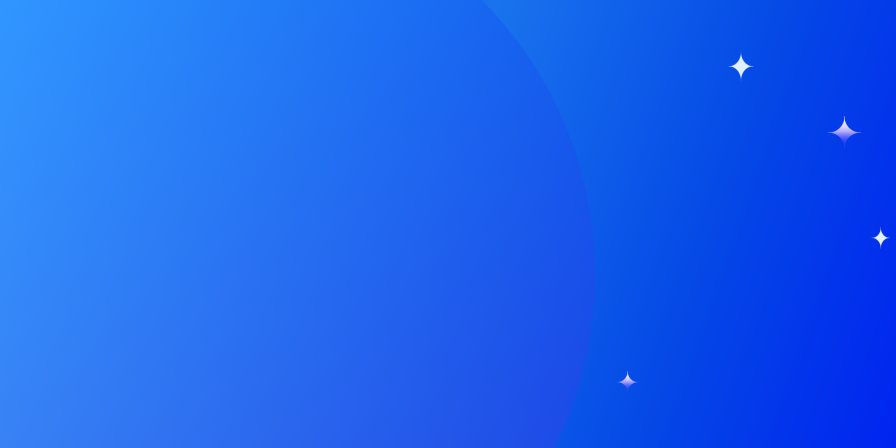
Reproduce this background procedurally as a Shadertoy shader.

```glsl
// A blue banner: a large translucent disc over a slanted three-stop gradient,
// with four concave four-point sparkles scattered along the right side.
// Lengths are in canvas heights; shapes are antialiased distance functions.

// Slanted backdrop gradient
const vec2 SLANT = vec2(1.0, -0.35);
const vec3 STOPS = vec3(1.12, 1.745, 2.35);
const vec3 AZURE = vec3(0.10, 0.45, 0.93);
const vec3 COBALT = vec3(0.02, 0.29, 0.90);
const vec3 ULTRAMARINE = vec3(0.0, 0.14, 0.94);

// Disc and the colours at the corners of its fill
const vec2 DISC_CENTER = vec2(0.461, 0.388);
const float DISC_RADIUS = 0.867;
const vec3 DISC_TOP_LEFT = vec3(0.19, 0.59, 1.0);
const vec3 DISC_TOP_RIGHT = vec3(0.07, 0.36, 0.93);
const vec3 DISC_LOW_LEFT = vec3(0.22, 0.51, 0.96);
const vec3 DISC_LOW_RIGHT = vec3(0.11, 0.28, 0.90);

// Sparkles: center and radii; odd entries are lavender and fade downward
const int SPARKLE_COUNT = 4;
const vec4 SPARKLES[SPARKLE_COUNT] = vec4[](
    vec4(1.654, 0.852, 0.027, 0.032),
    vec4(1.885, 0.704, 0.036, 0.036),
    vec4(1.966, 0.469, 0.020, 0.023),
    vec4(1.401, 0.147, 0.023, 0.024));
const vec3 ICE = vec3(0.88, 0.94, 1.0);
const vec3 LAVENDER = vec3(0.91, 0.88, 1.0);
const vec3 VIOLET = vec3(0.38, 0.36, 0.98);

float coverage(float dist, float pixel) {
    return smoothstep(0.7 * pixel, -0.7 * pixel, dist);
}

vec3 backdrop(vec2 p) {
    float t = p.x + SLANT.y * (p.y - 1.0);
    vec3 color = mix(AZURE, COBALT, clamp((t - STOPS.x) / (STOPS.y - STOPS.x), 0.0, 1.0));
    return mix(color, ULTRAMARINE, clamp((t - STOPS.y) / (STOPS.z - STOPS.y), 0.0, 1.0));
}

vec3 discFill(vec2 p) {
    float across = p.x / (DISC_CENTER.x + DISC_RADIUS);
    vec3 low = mix(DISC_LOW_LEFT, DISC_LOW_RIGHT, across);
    vec3 top = mix(DISC_TOP_LEFT, DISC_TOP_RIGHT, across);
    return mix(low, top, p.y);
}

// Diamond with a unit circle carved from each corner
float sparkleDistance(vec2 q) {
    q = abs(q);
    return max(1.0 - length(q - 1.0), (q.x + q.y - 1.0) * 0.7071);
}

void mainImage(out vec4 fragColor, in vec2 fragCoord) {
    float pixel = 1.0 / iResolution.y;
    vec2 p = fragCoord * pixel;

    // Backdrop and disc
    float disc = coverage(length(p - DISC_CENTER) - DISC_RADIUS, pixel);
    vec3 color = mix(backdrop(p), discFill(p), disc);

    // Sparkles
    for (int i = 0; i < SPARKLE_COUNT; i++) {
        vec2 radii = SPARKLES[i].zw;
        vec2 q = (p - SPARKLES[i].xy) / radii;
        float size = min(radii.x, radii.y);
        float alpha = coverage(sparkleDistance(q) * size, pixel);
        vec3 tint = ICE;
        if (i % 2 == 1) {
            float rise = smoothstep(-0.6, 0.6, q.y);
            tint = mix(VIOLET, LAVENDER, rise);
            alpha *= mix(0.3, 1.0, smoothstep(-0.8, 0.1, q.y));
        }
        color = mix(color, tint, alpha);
    }

    fragColor = vec4(color, 1.0);
}
```
